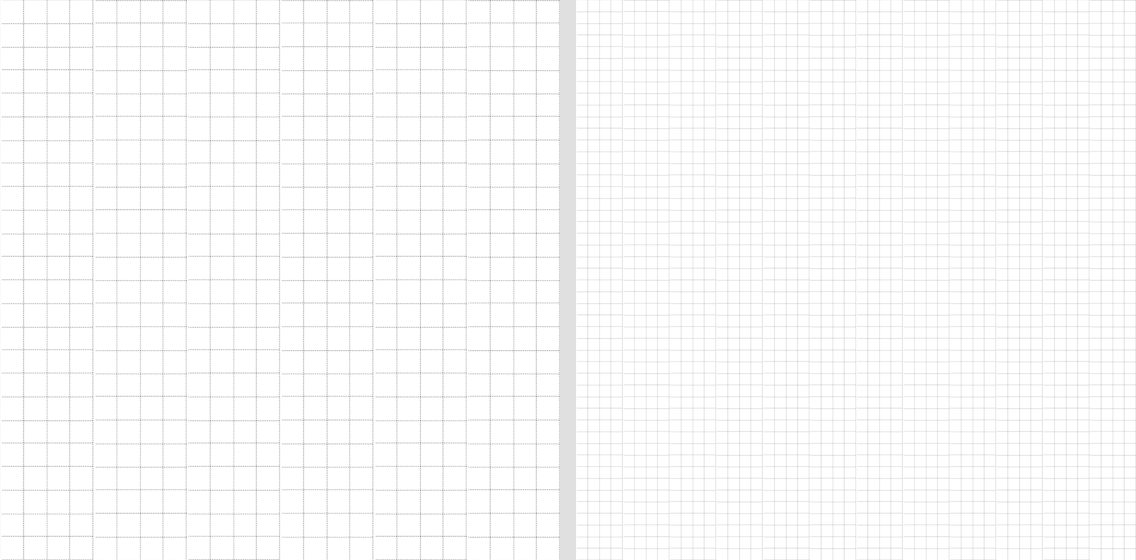
Left, the tile; right, the same tile 2 across and 2 down.
Write a Shadertoy shader that draws this pattern.

```glsl
const float CELLS = 24.0;           // grid cells across and down
const float PANEL = 4.0;            // cells per vertical panel
const float DOTS = 256.0;           // dots along a full line
const float LINE_WIDTH = 0.052;     // in cells
const float DOT_DUTY = 0.5;         // inked part of the dot pitch
const float GAP_INK = 0.32;         // faint ink left between dots
const float PANEL_GAP = 0.075;      // blank start of each row, in cells
const float TONE_MIN = 0.78;        // lightest line relative to the darkest
const vec3 PAPER = vec3(1.0);
const vec3 INK = vec3(0.74);

// Small line displacements in cells, repeating every four lines
const vec4 COLUMN_SHIFT = vec4(-0.02, 0.01, 0.02, -0.015);
const vec4 ROW_SHIFT_EVEN = vec4(-0.012, 0.012, 0.03, -0.015);
const vec4 ROW_SHIFT_ODD = vec4(0.024, -0.015, 0.0, 0.026);

float hash(vec2 p) {
    vec3 q = fract(vec3(p.xyx) * 0.1031);
    q += dot(q, q.yzx + 33.33);
    return fract((q.x + q.y) * q.z);
}

// Share of a pixel covered by a band of the given width
float bandCoverage(float dist, float width, float pixel) {
    float overlap = 0.5 * (width + pixel) - abs(dist);
    return clamp(overlap, 0.0, min(width, pixel)) / pixel;
}

float dottedInk(float along, float pixel) {
    float pitch = CELLS / DOTS;
    float dist = (fract(along / pitch + 0.25) - 0.5) * pitch;
    return mix(GAP_INK, 1.0, bandCoverage(dist, DOT_DUTY * pitch, pixel));
}

float lineTone(float line, float panel) {
    return mix(TONE_MIN, 1.0, hash(vec2(mod(line, CELLS), panel) + 1.7));
}

void mainImage(out vec4 fragColor, in vec2 fragCoord) {
    vec2 pixel = CELLS / iResolution.xy;
    vec2 pos = fragCoord * pixel;
    pos.y = CELLS - pos.y;

    // Nearest column and row lines
    vec2 line = floor(pos + 0.5);
    ivec2 slot = ivec2(mod(line, 4.0));
    float panel = floor(pos.x / PANEL);
    bool oddPanel = mod(panel, 2.0) > 0.5;
    float rowShift = oddPanel ? ROW_SHIFT_ODD[slot.y] : ROW_SHIFT_EVEN[slot.y];
    vec2 dist = pos - line - vec2(COLUMN_SHIFT[slot.x], rowShift);

    // Dotted column lines
    float column = bandCoverage(dist.x, LINE_WIDTH, pixel.x);
    column *= dottedInk(pos.y, pixel.y) * lineTone(line.x, 31.0);

    // Dotted row lines, interrupted where each panel begins
    float row = bandCoverage(dist.y, LINE_WIDTH, pixel.y);
    row *= dottedInk(pos.x, pixel.x) * lineTone(line.y, panel);
    float inPanel = pos.x - panel * PANEL;
    row *= clamp((inPanel - PANEL_GAP) / pixel.x + 0.5, 0.0, 1.0);

    // Crossings overprint
    vec3 color = PAPER * mix(vec3(1.0), INK, column) * mix(vec3(1.0), INK, row);
    fragColor = vec4(color, 1.0);
}
```
